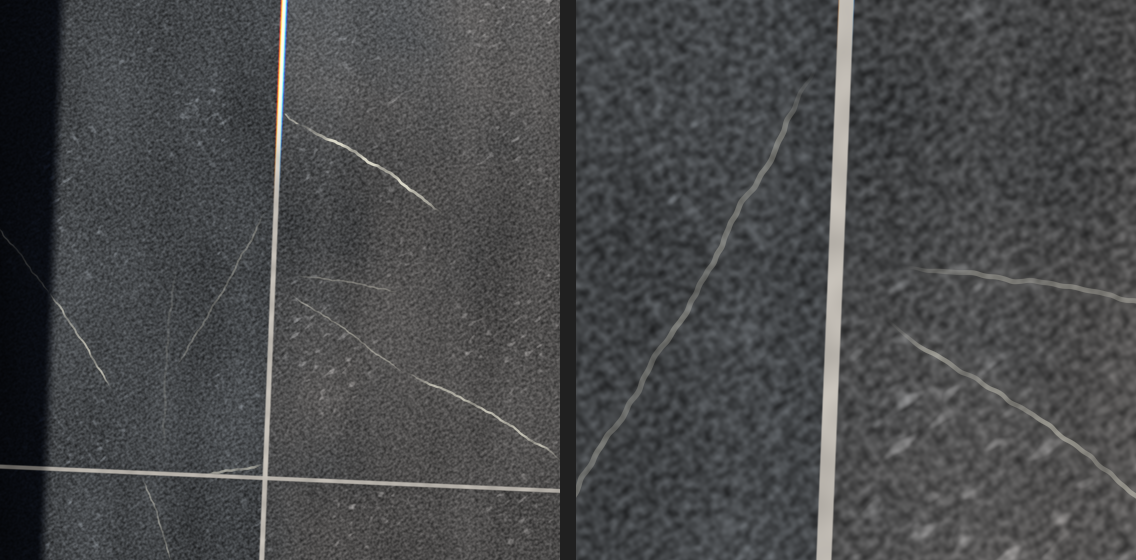
Left: the whole. Right: its middle third, enlarged.
This texture is drawn by a WebGL 2 fragment shader. Its source:

```glsl
#version 300 es
precision highp float;
// Dark slate slabs meeting at a pale, slightly tilted cross joint, with a band of shadow
// on the left. Gradient noise makes the mottling, grain and flecks; the mineral veins are
// bowed, noise-wobbled strokes drawn in a loop.
uniform vec2 u_resolution;
out vec4 fragColor;

vec2 gradientAt(vec2 cell) {
  vec3 h = fract(vec3(cell.xyx) * vec3(0.1031, 0.1030, 0.0973));
  h += dot(h, h.yzx + 33.33);
  float angle = 6.2832 * fract((h.x + h.y) * h.z);
  return vec2(cos(angle), sin(angle));
}

float gradientNoise(vec2 p) {
  vec2 i = floor(p), f = fract(p);
  vec2 w = f * f * f * (f * (f * 6.0 - 15.0) + 10.0);
  vec2 e = vec2(0.0, 1.0);
  float low = mix(dot(gradientAt(i), f), dot(gradientAt(i + e.yx), f - e.yx), w.x);
  float high = mix(dot(gradientAt(i + e), f - e), dot(gradientAt(i + e.yy), f - e.yy), w.x);
  return mix(low, high, w.y);
}

float fbm(vec2 p) {
  float sum = 0.0, amplitude = 1.0;
  for (int i = 0; i < 4; i++) {
    sum += amplitude * gradientNoise(p);
    p = mat2(1.6, 1.2, -1.2, 1.6) * p + 7.3;
    amplitude *= 0.55;
  }
  return sum;
}

// Start and end point of each vein
const vec4 VEINS[11] = vec4[11](
  vec4(0.506, 0.798, 0.535, 0.776), vec4(0.528, 0.778, 0.795, 0.612),
  vec4(0.515, 0.478, 0.729, 0.329), vec4(0.720, 0.335, 1.010, 0.172),
  vec4(0.525, 0.509, 0.720, 0.475), vec4(0.480, 0.634, 0.306, 0.330),
  vec4(-0.01, 0.600, 0.094, 0.469), vec4(0.085, 0.482, 0.202, 0.300),
  vec4(0.366, 0.156, 0.472, 0.174), vec4(0.252, 0.150, 0.308, -0.01),
  vec4(0.314, 0.530, 0.293, 0.180));
// Bow, half width and strength of each vein
const vec3 VEIN_STYLE[11] = vec3[11](
  vec3(-0.003, 0.0016, 0.7), vec3(0.014, 0.0026, 1.0),
  vec3(0.002, 0.0014, 0.5), vec3(0.011, 0.0020, 0.85),
  vec3(0.004, 0.0015, 0.35), vec3(0.004, 0.0017, 0.36),
  vec3(0.002, 0.0014, 0.35), vec3(0.003, 0.0017, 0.75),
  vec3(-0.006, 0.0022, 0.65), vec3(0.003, 0.0015, 0.45),
  vec3(-0.006, 0.0020, 0.17));

float vein(vec2 p, vec4 ends, vec3 style, float seed, float px) {
  vec2 along = ends.zw - ends.xy;
  float len = length(along);
  vec2 dir = along / len, rel = p - ends.xy;
  float t = dot(rel, dir) / len;
  float offset = dot(rel, vec2(-dir.y, dir.x)) - style.x * 4.0 * t * (1.0 - t);
  offset -= 0.005 * gradientNoise(vec2(t * len * 24.0, seed))
          + 0.002 * gradientNoise(vec2(t * len * 95.0, seed + 4.5));
  float taper = smoothstep(0.0, 0.15, t) * smoothstep(1.0, 0.82, t);
  float halfWidth = style.y * (0.45 + 0.55 * taper);
  float broken = 0.85 + 0.7 * gradientNoise(vec2(t * len * 40.0, seed + 9.5));
  float stroke = 1.0 - smoothstep(halfWidth - 0.8 * px, halfWidth + 0.8 * px, abs(offset));
  float halo = 0.12 * exp(-abs(offset) / 0.004);
  return style.z * taper * clamp(broken, 0.3, 1.0) * max(stroke, halo);
}

void main() {
  vec2 p = gl_FragCoord.xy / u_resolution;
  float px = 1.0 / min(u_resolution.x, u_resolution.y);

  // Signed distances to the two joints, and the slab they enclose
  float jointX = p.x - (0.4674 + 0.0404 * p.y);
  float jointY = p.y - (0.1668 - 0.0435 * p.x);
  float right = smoothstep(-px, px, jointX), upper = smoothstep(-px, px, jointY);
  vec2 slab = p + vec2(3.7 * step(0.0, jointX), 5.3 * step(0.0, jointY));

  // Slab tone, cloudy mottling and vertical streaks
  float cloud = fbm(slab * 4.0);
  float streak = gradientNoise(slab * vec2(16.0, 2.2));
  float tone = mix(0.275, 0.305, right) - 0.015 * (1.0 - upper);
  tone += 0.05 * right * smoothstep(0.55, 1.0, p.y) + 0.04 * cloud + 0.035 * streak;
  tone -= 0.04 * exp(-40.0 * dot(p - vec2(0.60, 0.66), p - vec2(0.60, 0.66)));

  // Slanted grain and pale flecks gathered into patches
  vec2 slant = mat2(0.83, -0.56, 0.56, 0.83) * slab;
  tone += 0.13 * gradientNoise(slant * vec2(120.0, 190.0));
  tone += 0.10 * gradientNoise(slant * vec2(230.0, 210.0) + 31.0);
  float patches = smoothstep(-0.25, 0.5, fbm(slab * 5.0 + 17.0));
  float flecks = smoothstep(0.22, 0.6, gradientNoise(slant * vec2(55.0, 100.0) + 11.0));
  float scratches = smoothstep(0.25, 0.6, gradientNoise(slant * vec2(85.0, 28.0) + 53.0));
  tone += patches * (0.20 * flecks + 0.10 * scratches * (1.0 - 0.5 * right));
  float warmth = right * smoothstep(0.0, 0.7, p.x - 0.35 * p.y + 0.25 * cloud);
  vec3 color = tone * mix(vec3(0.96, 1.0, 1.04), vec3(1.02, 1.0, 0.99), warmth);

  // Shadow with a soft, leaning edge
  float edge = 0.081 + 0.034 * p.y;
  float lit = smoothstep(-0.016, 0.010, p.x - edge);
  vec3 shade = vec3(0.13, 0.16, 0.23) * (0.75 + 4.0 * p.x);
  color *= mix(shade, vec3(1.0), lit);

  // Veins
  float veins = 0.0;
  for (int i = 0; i < 11; i++)
    veins = max(veins, vein(p, VEINS[i], VEIN_STYLE[i], 3.37 * float(i) + 0.5, px));
  color = mix(color, vec3(0.86, 0.85, 0.79) * mix(0.55, 1.0, lit), veins);

  // Joints, with a bright upper end that splits into warm and cool fringes
  float glare = smoothstep(0.62, 0.85, p.y);
  vec3 across = abs(jointX + glare * vec3(0.0016, 0.0, -0.0016));
  vec3 vertical = 1.0 - smoothstep(vec3(0.0045 - 1.2 * px), vec3(0.0045 + 1.2 * px), across);
  float level = 1.0 - smoothstep(0.0036 - px, 0.0036 + px, abs(jointY));
  float wear = 1.0 + 0.12 * gradientNoise(p * 45.0);
  vec3 grout = vec3(0.75, 0.73, 0.70) * wear;
  color *= 1.0 - 0.25 * exp(-min(abs(jointX), abs(jointY)) / 0.004);
  color = mix(color, grout * mix(0.55, 0.95, lit), level);
  color = mix(color, mix(grout, vec3(1.0, 0.98, 0.95), glare), vertical);

  fragColor = vec4(clamp(color, 0.0, 1.0), 1.0);
}
```
